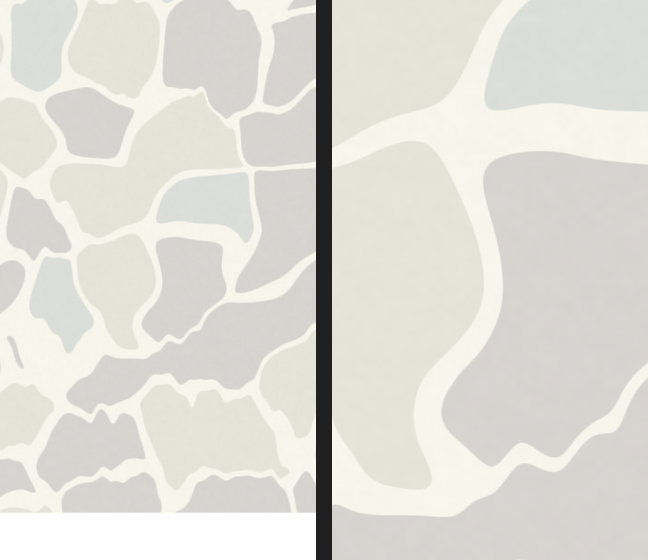
Left: the whole. Right: its middle third, enlarged.
Reproduce this pattern procedurally as a Shadertoy shader.

```glsl
// Pale camouflage: rounded, ragged patches split by cream channels above a white strip.

// Lengths are fractions of the canvas width unless noted.
const vec3 MAUVE = vec3(0.843, 0.827, 0.812);
const vec3 BEIGE = vec3(0.892, 0.892, 0.848);
const vec3 MIST  = vec3(0.858, 0.870, 0.850);
const vec3 CREAM = vec3(0.970, 0.963, 0.925);
const vec3 WHITE = vec3(1.0);

const float STRIP_HEIGHT = 0.0846; // fraction of the canvas height
const float CELL_SIZE    = 0.25;   // mean patch spacing
const float CHANNEL      = 0.12;   // cream channel width, in field units
const float SHARPNESS    = 8.0;    // lower values round the corners more
const float JITTER       = 0.80;   // scatter of the patch centres
const float STRETCH      = 1.45;   // patch elongation
const float SIZE_SPREAD  = 0.24;   // variation of patch size
const float BEND         = 0.42;   // broad bending of the outlines
const float RAGGED       = 0.26;   // small vertical drips on the outlines
const float GRAIN        = 0.014;  // brightness mottling
const int   GROUPS       = 8;      // patches of one group fuse together

float hash(vec2 p) {
    vec3 q = fract(vec3(p.xyx) * 0.1031);
    q += dot(q, q.yzx + 33.33);
    return fract((q.x + q.y) * q.z);
}

vec2 hash2(vec2 p) {
    return vec2(hash(p + 17.0), hash(p + 71.0));
}

float noise(vec2 p) {
    vec2 i = floor(p), f = fract(p);
    f = f * f * (3.0 - 2.0 * f);
    return mix(mix(hash(i), hash(i + vec2(1, 0)), f.x),
               mix(hash(i + vec2(0, 1)), hash(i + vec2(1, 1)), f.x), f.y);
}

// Bend the plane broadly, then add drips in some places only.
vec2 warp(vec2 p) {
    vec2 bend = vec2(noise(p * 1.7 + 40.0), noise(p * 1.7 + 90.0)) - 0.5;
    float dripMask = smoothstep(0.45, 0.75, noise(p * 1.3 + 130.0));
    float drip = noise(p * vec2(7.0, 2.2) + 170.0) - 0.5;
    return p + BEND * bend + vec2(0.25, 1.0) * RAGGED * dripMask * drip;
}

// Squared distance to a patch centre, stretched along the patch's own axis.
float patchDistance(vec2 p, vec2 cell) {
    vec2 centre = cell + 0.5 + JITTER * (hash2(cell) - 0.5);
    float angle = 0.65 + 2.2 * (hash(cell + 113.0) - 0.5);
    vec2 axis = vec2(cos(angle), sin(angle));
    vec2 r = p - centre;
    float along = dot(r, axis), across = dot(r, vec2(-axis.y, axis.x));
    float size = SIZE_SPREAD * (hash(cell + 151.0) - 0.5);
    return along * along / STRETCH + across * across * STRETCH - size;
}

// Spread the groups evenly, letting some neighbours share one.
int patchGroup(vec2 cell) {
    float shift = floor(3.0 * hash(cell + 197.0));
    return int(mod(cell.x - 3.0 * cell.y + shift, float(GROUPS)));
}

vec3 groupColour(int group) {
    if (group % 2 == 0) return MAUVE;
    return group == GROUPS - 1 ? MIST : BEIGE;
}

// Margin of the strongest group over all the others; also returns that group.
float patchField(vec2 p, out int strongest) {
    float weight[GROUPS];
    for (int g = 0; g < GROUPS; g++) weight[g] = 0.0;
    float total = 0.0;
    for (int y = -2; y <= 2; y++)
    for (int x = -2; x <= 2; x++) {
        vec2 cell = floor(p) + vec2(x, y);
        float w = exp(-SHARPNESS * patchDistance(p, cell));
        weight[patchGroup(cell)] += w;
        total += w;
    }
    strongest = 0;
    float best = 0.0;
    for (int g = 0; g < GROUPS; g++)
        if (weight[g] > best) { best = weight[g]; strongest = g; }
    return log(best / max(total - best, 1e-4 * best)) / SHARPNESS;
}

void mainImage(out vec4 fragColor, in vec2 fragCoord) {
    vec2 uv = fragCoord / iResolution.x;

    // Patches and channels
    int group;
    float margin = patchField(warp(uv / CELL_SIZE + 20.0), group) - CHANNEL;
    float soft = max(fwidth(margin), 1e-4);
    vec3 colour = mix(CREAM, groupColour(group), smoothstep(-soft, soft, margin));

    // Faint mottling
    colour += GRAIN * (0.6 * noise(uv * 130.0) + 0.4 * noise(uv * 55.0) - 0.5);

    // White strip along the bottom
    float height = fragCoord.y / iResolution.y - STRIP_HEIGHT;
    float edge = 0.5 / iResolution.y;
    colour = mix(WHITE, colour, smoothstep(-edge, edge, height));

    fragColor = vec4(colour, 1.0);
}
```
